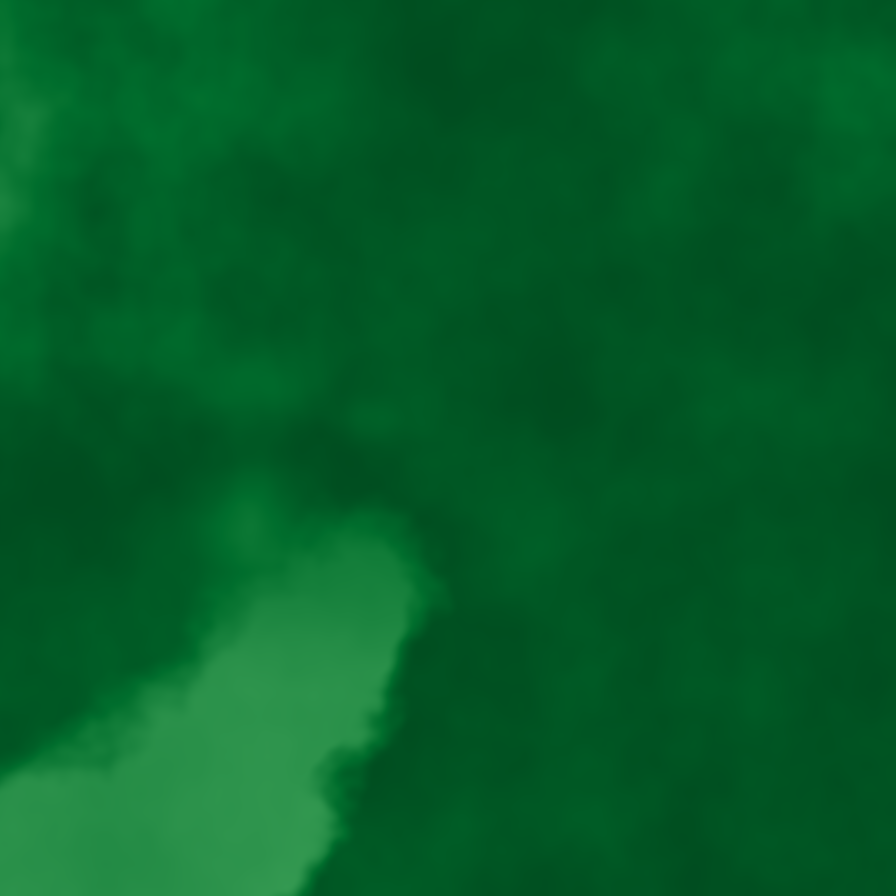
This texture is drawn by a Shadertoy shader. Its source:

```glsl
// A soft, out-of-focus field of deep greens with one pale patch at lower left.
// Gradient noise and hashed spots set a single tone (the green level), a warped
// and bent capsule shapes the patch, and the tone is then mapped to colour.

const float DARK_TONE    = 0.328;  // green level of the shaded field
const float FLOOR_TONE   = 0.296;  // darkest green level
const float PATCH_TONE   = 0.562;  // green level of the pale patch
const float MOTTLE       = 0.056;  // strength of the cloudy mottling
const vec2  MOTTLE_SCALE = vec2(5.2, 4.6);  // clouds across the canvas
const float CORNER_LIFT  = 0.085;  // extra light at the upper corners
const float SPOT_LIFT    = 0.050;  // extra light in the scattered spots
const int   SPOT_COUNT   = 12;
const float SHARP_EDGE   = 0.024;  // half width of the patch edge, lower right
const float SOFT_EDGE    = 0.042;  // half width of the patch edge, upper left
const vec2  PATCH_BASE   = vec2(0.08, -0.02);
const vec2  PATCH_TIP    = vec2(0.385, 0.32);
const float BASE_RADIUS  = 0.19;
const float TIP_RADIUS   = 0.095;
const float PATCH_BEND   = 0.028;  // bulge of the patch to the lower right
const vec2  ACROSS       = vec2(0.73, -0.68);  // towards the lower right

vec2 hash2(vec2 p) {
    vec3 q = fract(p.xyx * vec3(0.1031, 0.1030, 0.0973));
    q += dot(q, q.yzx + 33.33);
    return fract((q.xx + q.yz) * q.zy);
}

float cornerSlope(vec2 cell, vec2 offset) {
    float angle = 6.2832 * hash2(cell + 17.0).x;
    return dot(vec2(cos(angle), sin(angle)), offset);
}

float gradientNoise(vec2 p) {
    vec2 i = floor(p), f = fract(p);
    vec2 u = f * f * f * (f * (f * 6.0 - 15.0) + 10.0);
    vec2 e = vec2(1.0, 0.0);
    float low  = mix(cornerSlope(i, f), cornerSlope(i + e.xy, f - e.xy), u.x);
    float high = mix(cornerSlope(i + e.yx, f - e.yx), cornerSlope(i + e.xx, f - e.xx), u.x);
    return mix(low, high, u.y);
}

float clouds(vec2 p) {
    float sum = 0.0, weight = 1.0;
    for (int i = 0; i < 4; i++) {
        sum += weight * gradientNoise(p);
        p = p * 2.03 + 11.7;
        weight *= 0.56;
    }
    return sum;
}

float glow(vec2 offset, vec2 size) {
    vec2 q = offset / size;
    return exp(-dot(q, q));
}

// Small blurred lights, one in each hashed place
float spots(vec2 p) {
    float sum = 0.0;
    for (int i = 0; i < SPOT_COUNT; i++) {
        vec2 place = hash2(vec2(float(i) * 7.0 + 3.0, 41.0));
        vec2 shape = hash2(vec2(float(i) * 5.0 + 9.0, 73.0));
        sum += (0.4 + 0.6 * shape.x) * glow(p - place, mix(vec2(0.025), vec2(0.045, 0.06), shape));
    }
    return sum;
}

// Signed distance to a bent capsule that tapers quickly towards the tip
float patchDistance(vec2 p) {
    vec2 axis = PATCH_TIP - PATCH_BASE;
    float along = clamp(dot(p - PATCH_BASE, axis) / dot(axis, axis), 0.0, 1.0);
    vec2 centre = PATCH_BASE + axis * along + ACROSS * PATCH_BEND * sin(3.1416 * along);
    float taper = along * (2.0 - along);
    return length(p - centre) - mix(BASE_RADIUS, TIP_RADIUS, taper);
}

// All the greens lie on one ramp; red and blue rise in the lighter part
vec3 greenRamp(float tone) {
    return vec3(1.2 * max(tone - 0.43, 0.0), tone, 0.41 * tone + 0.45 * max(tone - 0.44, 0.0));
}

void mainImage(out vec4 fragColor, in vec2 fragCoord) {
    vec2 uv = fragCoord / iResolution.xy;
    float mottle = clouds(uv * MOTTLE_SCALE + 2.3);

    // Shaded field, lighter at the upper left and the upper right corner
    float left = smoothstep(0.5, 0.0, uv.x) * smoothstep(0.35, 0.8, uv.y);
    float right = glow(uv - vec2(1.0, 0.92), vec2(0.14, 0.17));
    float lift = max(left, 0.8 * right) * (0.8 + 0.9 * mottle);
    float field = DARK_TONE + MOTTLE * mottle + CORNER_LIFT * lift + SPOT_LIFT * spots(uv);

    // Dim shoulder above the patch and a faint light further up
    field += 0.11 * glow(uv - vec2(0.28, 0.40), vec2(0.06, 0.07));
    field += 0.08 * glow(uv - vec2(0.29, 0.57), vec2(0.055, 0.04));
    float above = field - FLOOR_TONE;
    field = FLOOR_TONE + 0.5 * (above + sqrt(above * above + 0.0002));

    // Pale patch, brightest and sharpest at its lower right side
    vec2 warp = vec2(clouds(uv * 6.0 + 5.1), clouds(uv * 6.0 + 31.4));
    float dist = patchDistance(uv + 0.045 * warp);
    float side = dot(uv - PATCH_BASE, ACROSS);
    float edge = mix(SOFT_EDGE, SHARP_EDGE, smoothstep(-0.1, 0.1, side));
    float pale = PATCH_TONE + 0.22 * max(side, 0.0) + 0.03 * mottle;
    pale -= 0.07 * smoothstep(0.22, 0.40, uv.y);
    float tone = mix(field, pale, smoothstep(edge, -edge, dist));

    fragColor = vec4(greenRamp(tone), 1.0);
}
```
